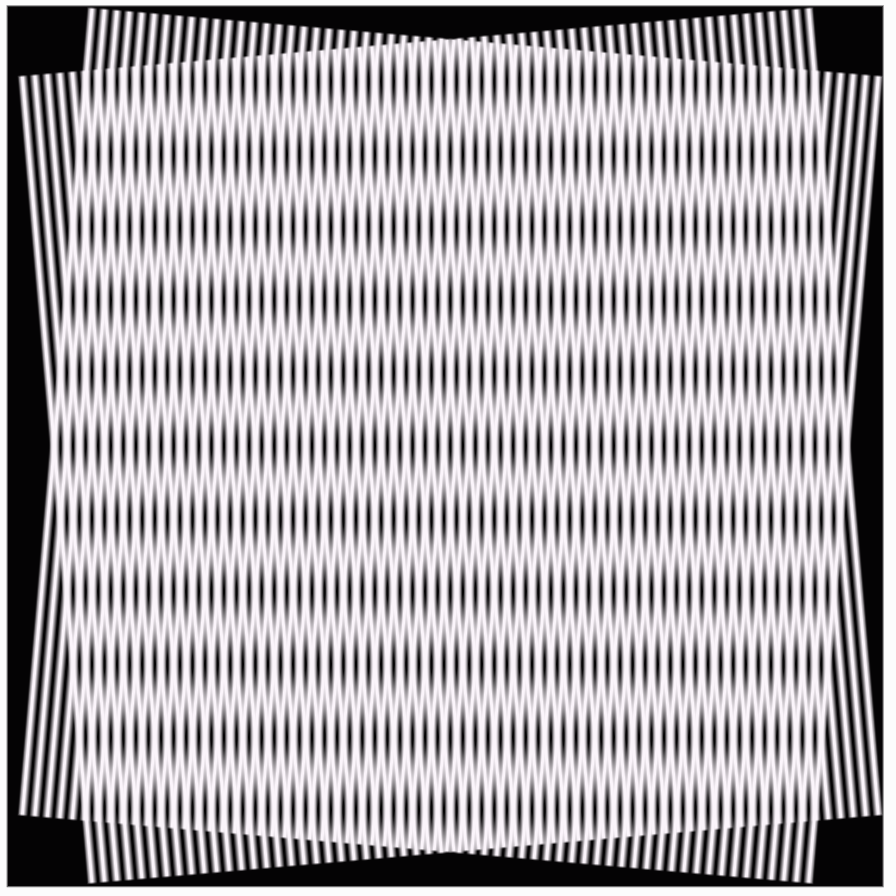
A Shadertoy shader for this pattern:

```glsl
const float LINE_COUNT = 64.0;
const float PITCH = 0.01398;        // distance between neighbouring lines
const float LINE_SHARE = 0.52;      // bright part of one pitch
const float HALF_LENGTH = 0.452;    // half the length of every line
const float TILT = 0.0861;          // radians, applied both ways
const float LINE_BLUR = 0.0052;
const float EDGE_BLUR = 0.0026;

const vec3 PAPER = vec3(0.99);
const vec3 INK = vec3(0.015, 0.01, 0.015);
const vec3 LIGHT = vec3(0.985, 0.96, 0.985);

mat2 rotation(float angle) {
    float c = cos(angle), s = sin(angle);
    return mat2(c, s, -s, c);
}

// Linear coverage of a shape from its signed distance
float coverage(float signedDistance, float blur) {
    return clamp(0.5 - signedDistance / blur, 0.0, 1.0);
}

float boxDistance(vec2 p, vec2 halfSize) {
    vec2 d = abs(p) - halfSize;
    return length(max(d, 0.0)) + min(max(d.x, d.y), 0.0);
}

// A finite sheet of parallel lines, with a gap at its centre
float lineSheet(vec2 p, float pitch, float lineWidth, float blur, float edgeBlur) {
    float fromLine = abs(fract(p.x / pitch) - 0.5) * pitch;
    float halfWidth = 0.5 * ((LINE_COUNT - 1.0) * pitch + lineWidth);
    float sheet = boxDistance(p, vec2(halfWidth + 0.5 * edgeBlur, HALF_LENGTH));
    return coverage(fromLine - 0.5 * lineWidth, blur) * coverage(sheet, edgeBlur);
}

void mainImage(out vec4 fragColor, in vec2 fragCoord) {
    float canvas = min(iResolution.x, iResolution.y);
    float pixel = 1.0 / canvas;
    vec2 uv = (fragCoord - 0.5 * iResolution.xy) / canvas + 0.5;
    float lineBlur = max(LINE_BLUR, pixel);
    float edgeBlur = max(EDGE_BLUR, pixel);

    // Dark panel inside a narrow pale margin
    vec2 panelLow = vec2(0.008, 0.0104);
    vec2 panelHigh = vec2(0.9857, 0.9935);
    vec2 panelCentre = 0.5 * (panelLow + panelHigh);
    float panel = boxDistance(uv - panelCentre, 0.5 * (panelHigh - panelLow));
    vec3 color = mix(PAPER, INK, coverage(panel, edgeBlur));

    // Two opposing sheets cross to form the moire bands
    vec2 p = uv - vec2(0.5026);
    float lineWidth = LINE_SHARE * PITCH;
    float dark = 1.0;
    for (float side = -1.0; side <= 1.0; side += 2.0) {
        vec2 q = rotation(side * TILT) * p;
        dark *= 1.0 - lineSheet(q, PITCH, lineWidth, lineBlur, edgeBlur);
    }
    color = mix(color, LIGHT, 1.0 - dark);

    fragColor = vec4(color, 1.0);
}
```
